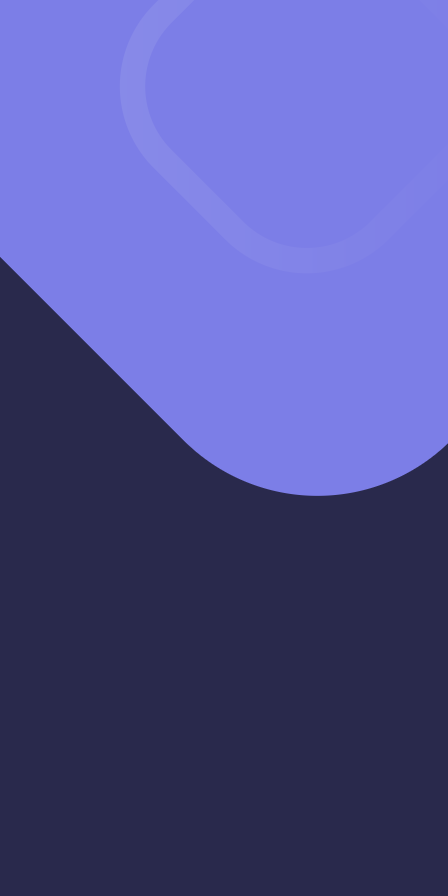
Reproduce this background procedurally as a WebGL 2 fragment shader.

```glsl
#version 300 es
precision highp float;
// A flat two-tone background: a large rounded diamond hangs from the top
// over a dark ground, with a faint rounded diamond ring inside it.
// Both come from one rounded-square distance function turned by 45 degrees.

#define PANEL_CENTER vec2(0.7083, 2.7288)
#define PANEL_CORE 1.0
#define PANEL_RADIUS 0.4214
#define RING_CENTER vec2(0.6849, 1.8073)
#define RING_CORE 0.1132
#define RING_RADIUS 0.229
#define RING_HALF_WIDTH 0.0283
#define RING_FADE vec2(0.27, 1.08)

uniform vec2 u_resolution;
out vec4 fragColor;

const vec3 GROUND = vec3(0.161, 0.161, 0.298);
const vec3 PANEL = vec3(0.488, 0.494, 0.906);
const vec3 RING = vec3(0.530, 0.540, 0.910);

// Signed distance to a rounded square standing on one corner.
float roundedDiamond(vec2 p, float core, float radius) {
    vec2 turned = vec2(p.x + p.y, p.y - p.x) * sqrt(0.5);
    vec2 q = abs(turned) - core;
    return length(max(q, 0.0)) + min(max(q.x, q.y), 0.0) - radius;
}

// Coverage of a shape, smoothed over about one pixel.
float coverage(float dist, float pixel) {
    return clamp(0.5 - dist / pixel, 0.0, 1.0);
}

void main() {
    // The canvas is two units tall, origin at the lower left.
    float pixel = 2.0 / u_resolution.y;
    vec2 p = gl_FragCoord.xy * pixel;

    // Large panel over the ground
    float panel = roundedDiamond(p - PANEL_CENTER, PANEL_CORE, PANEL_RADIUS);
    vec3 color = mix(GROUND, PANEL, coverage(panel, pixel));

    // Ring outline, fading out to the right
    float outline = roundedDiamond(p - RING_CENTER, RING_CORE, RING_RADIUS);
    float ring = coverage(abs(outline) - RING_HALF_WIDTH, pixel);
    float fade = 1.0 - clamp((p.x - RING_FADE.x) / (RING_FADE.y - RING_FADE.x), 0.0, 1.0);
    color = mix(color, RING, ring * fade);

    fragColor = vec4(color, 1.0);
}
```
